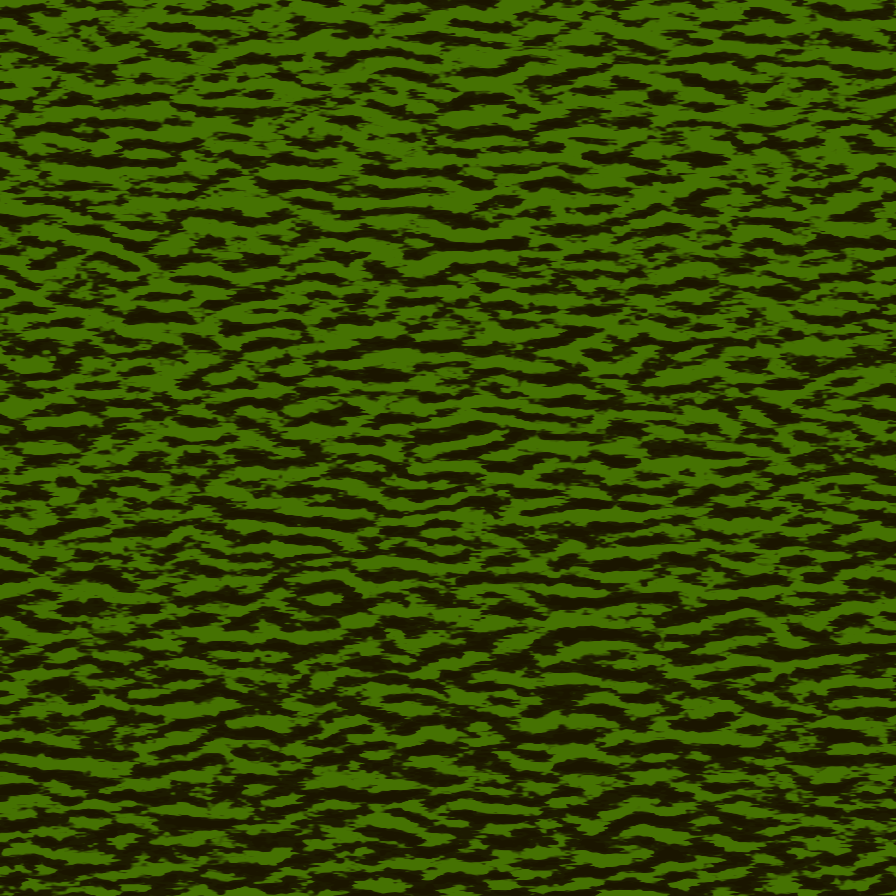
This texture is drawn by a WebGL 1 fragment shader. Its source:

```glsl
precision highp float;

uniform vec2 u_resolution;

const vec3 GREEN = vec3(0.272, 0.446, 0.008);
const vec3 DARK = vec3(0.112, 0.105, 0.002);
const vec3 DEEP = vec3(0.102, 0.082, 0.000);

const vec2 LONG_FREQ = vec2(20.0, 62.0);     // long, flat ripples
const vec2 SHORT_FREQ = vec2(34.0, 73.0);    // shorter ripples between them
const vec2 DETAIL_FREQ = vec2(70.0, 150.0);  // bumps on the ripples
const vec2 FRAY_FREQ = vec2(150.0, 480.0);   // thin streaks along the edges
const vec2 TEAR_FREQ = vec2(30.0, 500.0);    // rows slipping sideways
const vec2 WARP_FREQ = vec2(14.0, 18.0);
const float RIPPLE_SPACING = 0.0210;
const float WARP_AMOUNT = 0.0075;
const float TEAR_AMOUNT = 0.012;
const float SHORT_AMOUNT = 0.85;
const float DETAIL_AMOUNT = 0.38;
const float FRAY_AMOUNT = 0.55;
const float TOP_BIAS = 0.150;                // more green at the top
const float BOTTOM_BIAS = -0.095;            // more dark at the bottom
const float EDGE_SOFTNESS = 0.180;

float hash(vec2 p) {
  vec3 q = fract(vec3(p.xyx) * 0.1031);
  q += dot(q, q.yzx + 33.33);
  return fract((q.x + q.y) * q.z);
}

vec2 latticeGradient(vec2 cell) {
  float angle = 6.2832 * hash(cell);
  return vec2(cos(angle), sin(angle));
}

// Gradient noise, centred on zero
float gradientNoise(vec2 p) {
  vec2 cell = floor(p);
  vec2 f = fract(p);
  vec2 u = f * f * f * (f * (f * 6.0 - 15.0) + 10.0);
  vec2 e = vec2(1.0, 0.0);
  float a = dot(latticeGradient(cell), f);
  float b = dot(latticeGradient(cell + e.xy), f - e.xy);
  float c = dot(latticeGradient(cell + e.yx), f - e.yx);
  float d = dot(latticeGradient(cell + e.xx), f - e.xx);
  return mix(mix(a, b, u.x), mix(c, d, u.x), u.y);
}

// Value noise, centred on zero
float valueNoise(vec2 p) {
  vec2 cell = floor(p);
  vec2 f = fract(p);
  vec2 u = f * f * (3.0 - 2.0 * f);
  vec2 e = vec2(1.0, 0.0);
  float low = mix(hash(cell), hash(cell + e.xy), u.x);
  float high = mix(hash(cell + e.yx), hash(cell + e.xx), u.x);
  return mix(low, high, u.y) - 0.5;
}

float ripples(vec2 p) {
  return gradientNoise(p * LONG_FREQ + 5.0)
       + SHORT_AMOUNT * gradientNoise(p * SHORT_FREQ + 211.0);
}

// Height of the rippled surface: positive is green, negative is dark
float rippleField(vec2 uv) {
  vec2 p = uv;
  p.y += WARP_AMOUNT * gradientNoise(uv * WARP_FREQ + 71.0);
  p.x += WARP_AMOUNT * gradientNoise(uv * WARP_FREQ.yx + 23.0);
  p.x += TEAR_AMOUNT * valueNoise(uv * TEAR_FREQ + 409.0);

  // The difference of two heights cancels broad blobs and keeps even bands
  vec2 halfStep = vec2(0.0, 0.25 * RIPPLE_SPACING);
  float field = ripples(p + halfStep) - ripples(p - halfStep);

  field += DETAIL_AMOUNT * gradientNoise(p * DETAIL_FREQ + 137.0);
  field += FRAY_AMOUNT * valueNoise(uv * FRAY_FREQ + 311.0);
  return field + mix(BOTTOM_BIAS, TOP_BIAS, uv.y);
}

void main() {
  vec2 uv = gl_FragCoord.xy / u_resolution;
  float field = rippleField(uv);

  // Two flat tones with a narrow blend between them
  float cover = smoothstep(-EDGE_SOFTNESS, EDGE_SOFTNESS, field);
  vec3 shade = mix(DARK, DEEP, smoothstep(0.40, 0.60, -field));
  gl_FragColor = vec4(mix(shade, GREEN, cover), 1.0);
}
```
